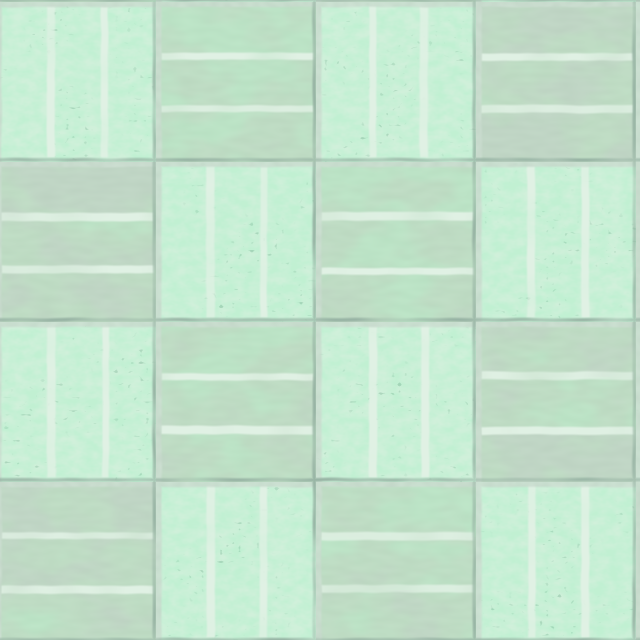
Reproduce this pattern procedurally as a Shadertoy shader.

```glsl
const float TILES = 4.0;
const vec3 MINT = vec3(0.755, 0.940, 0.825);
const vec3 MINT_PALE = vec3(0.815, 0.940, 0.855);
const vec3 SAGE = vec3(0.745, 0.860, 0.765);
const vec3 SAGE_GREEN = vec3(0.735, 0.890, 0.775);
const vec3 SAGE_GREY = vec3(0.750, 0.835, 0.770);
const vec3 LINE = vec3(0.880, 0.945, 0.895);
const vec3 GROUT = vec3(0.790, 0.860, 0.810);
const vec3 SHADOW = vec3(0.590, 0.700, 0.640);

float hash(vec2 p) {
    vec3 q = fract(vec3(p.xyx) * 0.1031);
    q += dot(q, q.yzx + 33.33);
    return fract((q.x + q.y) * q.z);
}

vec2 gradient(vec2 cell) {
    float angle = 6.2832 * hash(cell + 17.0);
    return vec2(cos(angle), sin(angle));
}

float gradientNoise(vec2 p) {
    vec2 i = floor(p), f = p - i;
    vec2 u = f * f * f * (f * (f * 6.0 - 15.0) + 10.0);
    vec2 e = vec2(0.0, 1.0);
    float low = mix(dot(gradient(i), f), dot(gradient(i + e.yx), f - e.yx), u.x);
    float high = mix(dot(gradient(i + e.xy), f - e.xy), dot(gradient(i + 1.0), f - 1.0), u.x);
    return mix(low, high, u.y);
}

float fractalNoise(vec2 p) {
    float sum = 0.0, gain = 1.0;
    for (int i = 0; i < 3; i++) {
        sum += gain * gradientNoise(p);
        p = p * 2.03 + 11.7;
        gain *= 0.5;
    }
    return sum;
}

// Soft band of the given half width around zero distance
float band(float dist, float halfWidth, float blur) {
    return 1.0 - smoothstep(halfWidth - blur, halfWidth + blur, abs(dist));
}

// Bright glaze: fine mottling and sparse dark pits
vec3 mintGlaze(vec2 p, float seed) {
    float mottle = fractalNoise(p * vec2(11.0, 17.0));
    vec3 color = mix(MINT, MINT_PALE, clamp(0.45 + 0.9 * mottle + 0.3 * (seed - 0.5), 0.0, 1.0));
    float pits = smoothstep(0.33, 0.58, gradientNoise(p * vec2(26.0, 37.0) + 5.0));
    pits *= smoothstep(-0.15, 0.35, gradientNoise(p * 3.0 + 40.0));
    return color - pits * vec3(0.13, 0.10, 0.11);
}

// Muted glaze: broad cloudy tone with faint brushing along the bar
vec3 sageGlaze(vec2 p, float seed) {
    float cloud = fractalNoise(p * vec2(2.5, 4.0));
    float tone = clamp(seed + 0.7 * cloud, 0.0, 1.0);
    vec3 color = mix(SAGE_GREY, SAGE, smoothstep(0.0, 0.5, tone));
    color = mix(color, SAGE_GREEN, smoothstep(0.5, 1.0, tone));
    return color + 0.018 * gradientNoise(p * vec2(8.0, 25.0));
}

// Two worn pale lines dividing a tile into three bars
float dividers(float across, float along, vec2 cell, float blur) {
    float index = step(0.51, across);
    float seed = hash(cell * 3.1 + index * 19.0);
    float center = 0.345 + 0.33 * index + 0.018 * (seed - 0.5);
    float wobble = 0.007 * gradientNoise(vec2(along * 7.0, seed * 50.0));
    float wear = 0.78 + 0.25 * seed + 0.45 * gradientNoise(vec2(along * 4.0, seed * 80.0));
    float extent = band(along - 0.505, 0.478, 0.012);
    float halfWidth = mix(0.020, 0.027, hash(cell + index * 7.0));
    return band(across - center + wobble, halfWidth, blur) * extent * clamp(wear, 0.4, 1.0);
}

// Joint with light grout beside a thin shaded edge
vec3 addJoint(vec3 color, vec2 f, vec2 p, float blur) {
    vec2 wobble = 0.007 * vec2(gradientNoise(p.yx * 5.0), gradientNoise(p * 5.0 + 30.0));
    vec2 fromEdge = vec2(f.x, 1.0 - f.y) + wobble;
    float nearest = min(fromEdge.x, fromEdge.y);
    float grout = 1.0 - smoothstep(0.032 - blur, 0.032 + blur, nearest);
    color = mix(color, GROUT + 0.03 * gradientNoise(p * 18.0), grout * 0.85);
    float shade = max(band(fromEdge.x - 0.987, 0.011, blur), band(fromEdge.y - 0.987, 0.011, blur));
    float wear = clamp(0.68 + 0.7 * gradientNoise(p * 3.7 + 9.0), 0.3, 0.95);
    return mix(color, SHADOW, shade * wear);
}

void mainImage(out vec4 fragColor, in vec2 fragCoord) {
    vec2 p = fragCoord / iResolution.y * TILES + vec2(0.022, 0.012);
    vec2 cell = floor(p), f = p - cell;
    float blur = max(0.010, TILES / iResolution.y);

    // Checkerboard of upright mint bars and level sage bars
    bool upright = mod(cell.x + cell.y, 2.0) > 0.5;
    float across = upright ? f.x : 1.0 - f.y;
    float along = upright ? f.y : f.x;
    float barIndex = step(0.345, across) + step(0.675, across);
    float seed = 0.55 * hash(cell + 3.0) + 0.45 * hash(cell * 5.0 + barIndex * 13.0);

    vec3 color = upright ? mintGlaze(p, seed) : sageGlaze(p + barIndex * 7.0, seed);
    color = mix(color, LINE, dividers(across, along, cell, blur));
    color = addJoint(color, f, p, blur);
    fragColor = vec4(clamp(color, 0.0, 1.0), 1.0);
}
```
